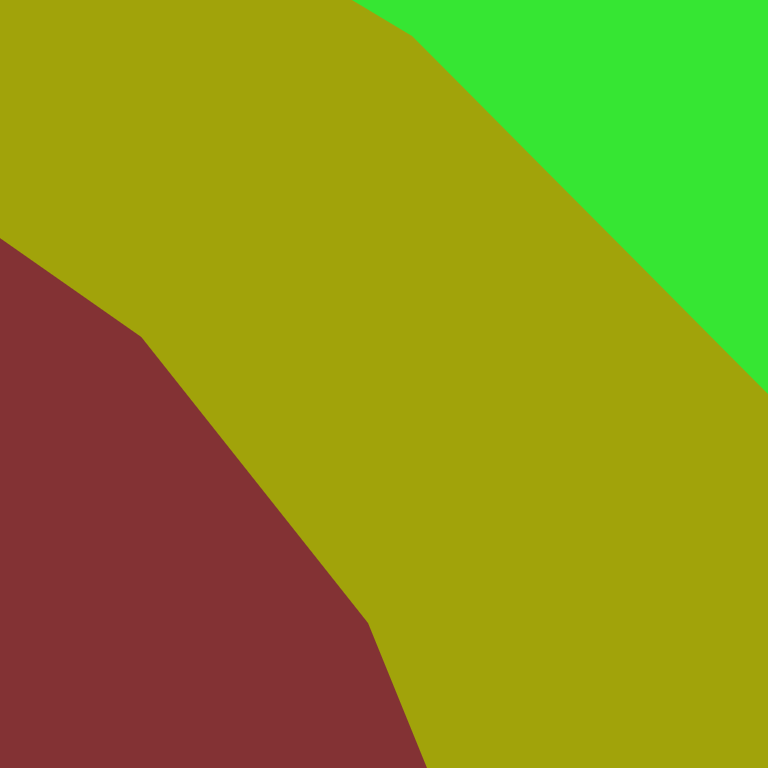
Write a Shadertoy shader that draws this background.

```glsl
// Flat faceted bands: a maroon corner, a wide olive band and a green far corner.

const vec3 MAROON = vec3(0.514, 0.198, 0.202);
const vec3 OLIVE  = vec3(0.630, 0.640, 0.040);
const vec3 GREEN  = vec3(0.210, 0.900, 0.200);

// Corners of the inner outline, from the left edge to the bottom edge
const vec2 INNER_LEFT   = vec2(0.0, 0.690);
const vec2 INNER_UPPER  = vec2(0.1840, 0.5612);
const vec2 INNER_LOWER  = vec2(0.4792, 0.1888);
const vec2 INNER_BOTTOM = vec2(0.5560, 0.0);

// Corners of the outer outline, from the top edge to the right edge
const vec2 OUTER_TOP   = vec2(0.4583, 1.0);
const vec2 OUTER_BEND  = vec2(0.5365, 0.9531);
const vec2 OUTER_RIGHT = vec2(1.0, 0.4870);

// Signed distance to the line a-b, positive on its left side
float lineSide(vec2 p, vec2 a, vec2 b) {
    vec2 dir = normalize(b - a);
    return dot(p - a, vec2(-dir.y, dir.x));
}

// Convex outlines: the largest half-plane distance wins
float innerFacets(vec2 p) {
    float d = lineSide(p, INNER_LEFT, INNER_UPPER);
    d = max(d, lineSide(p, INNER_UPPER, INNER_LOWER));
    return max(d, lineSide(p, INNER_LOWER, INNER_BOTTOM));
}

float outerFacets(vec2 p) {
    return max(lineSide(p, OUTER_TOP, OUTER_BEND),
               lineSide(p, OUTER_BEND, OUTER_RIGHT));
}

// Edge coverage, softened over about one pixel
float beyond(float dist, float pixel) {
    return clamp(dist / pixel + 0.5, 0.0, 1.0);
}

void mainImage(out vec4 fragColor, in vec2 fragCoord) {
    vec2 p = fragCoord / iResolution.xy;
    float pixel = 1.0 / min(iResolution.x, iResolution.y);

    // Layer the bands outwards from the lower left
    vec3 color = mix(MAROON, OLIVE, beyond(innerFacets(p), pixel));
    color = mix(color, GREEN, beyond(outerFacets(p), pixel));

    fragColor = vec4(color, 1.0);
}
```
